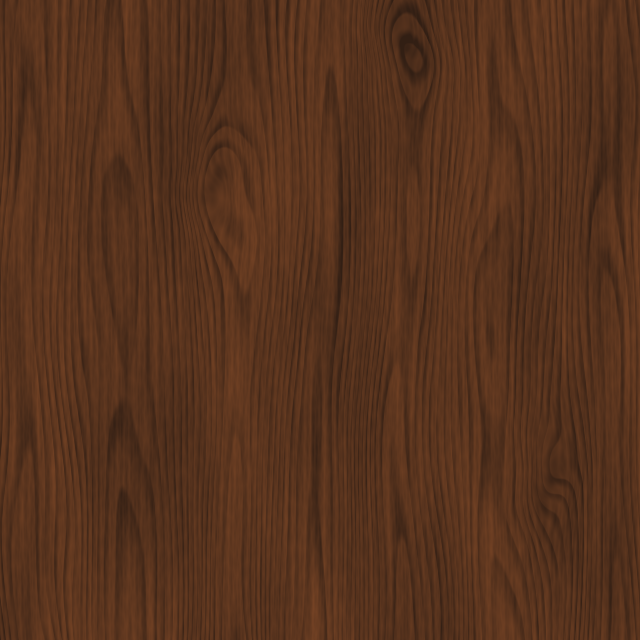
This texture is drawn by a Shadertoy shader. Its source:

```glsl
// Dark walnut board: upright cathedral grain, fine fibres and three soft knots.

const vec3 DARK_WOOD = vec3(0.22, 0.134, 0.085);
const vec3 LIGHT_WOOD = vec3(0.46, 0.262, 0.143);
const float BASE_TONE = 0.64;      // mix position before the shading is applied
const float ARCH_COLUMNS = 3.4;    // cathedral columns across the board
const float RING_DEPTH = 6.3;      // rings in each arch at the bottom
const float RING_TAPER = 2.6;      // rings lost towards the top
const float RING_CONTRAST = 0.45;
const float FIBRE_CONTRAST = 0.34;
const float PORE_CONTRAST = 0.20;
const float BLOTCH_CONTRAST = 0.17;
const vec2 KNOT_REACH = vec2(0.042, 0.085);
const vec2 KNOTS[3] = vec2[3](vec2(0.635, 0.93), vec2(0.335, 0.70), vec2(0.86, 0.255));

vec2 hash2(vec2 cell) {
    vec2 h = vec2(dot(cell, vec2(127.1, 311.7)), dot(cell, vec2(269.5, 183.3)));
    return fract(sin(h) * 43758.5);
}

// Distance to the nearest scattered point, averaging about one half
float cellNoise(vec2 p) {
    vec2 cell = floor(p), f = p - cell;
    float nearest = 4.0;
    for (int y = -1; y <= 1; y++)
    for (int x = -1; x <= 1; x++) {
        vec2 o = vec2(x, y);
        vec2 d = o + hash2(cell + o) - f;
        nearest = min(nearest, dot(d, d));
    }
    return sqrt(nearest);
}

// Layered sines, each layer turned and finer than the last
float waves(vec2 p, int layers) {
    float sum = 0.0, amp = 0.5;
    for (int i = 0; i < layers; i++) {
        sum += amp * sin(p.x + 1.5 * sin(p.y));
        p = mat2(0.8, 0.6, -0.6, 0.8) * p * 1.8 + vec2(1.7, 4.1);
        amp *= 0.6;
    }
    return sum;
}

// Dark late-wood line: slow rise, quick fall, faded where too fine to resolve
float ringLine(float phase) {
    float w = fwidth(phase);
    float t = fract(phase);
    float line = smoothstep(0.35, 0.85, t) * (1.0 - smoothstep(1.0 - max(0.13, min(w, 0.4)), 1.0, t));
    return mix(line, 0.32, smoothstep(0.35, 0.8, w));
}

void mainImage(out vec4 fragColor, in vec2 fragCoord) {
    vec2 uv = fragCoord / iResolution.y;

    // Knots push the grain aside, add closed rings and darken the wood
    vec2 p = uv;
    float knotRings = 0.0, knotShade = 0.0;
    for (int i = 0; i < 3; i++) {
        vec2 d = uv - KNOTS[i];
        d.x += 0.006 * sin(d.y * 45.0 + float(i) * 2.0);
        vec2 e = d / KNOT_REACH;
        float r2 = dot(e, e) * (1.0 + 0.25 * sin(2.0 * atan(e.y, e.x + 0.001) + float(i)));
        float halo = exp(-r2);
        p.x -= 0.75 * d.x * halo;
        knotRings += 2.6 * halo;
        knotShade += 0.14 * halo + 0.24 * exp(-r2 * 14.0);
    }

    // Growth rings folded into columns of narrow arches
    float bend = waves(p * vec2(8.0, 3.5) + 2.0, 3);
    float column = p.x + 0.022 * bend + 0.012 * sin(p.x * 11.0 + 0.6);
    float phase = (RING_DEPTH - RING_TAPER * uv.y) * cos(6.2832 * ARCH_COLUMNS * (column - 0.06));
    phase += 1.1 * waves(p * vec2(21.0, 4.0) + 7.0, 3) + 9.0 * p.x + knotRings;
    float strength = 0.35 + 0.8 * cellNoise(p * vec2(32.0, 3.0) + 5.0);
    float rings = ringLine(phase) * strength;

    // Fibres and pores follow the bent grain
    vec2 grain = vec2(p.x + 0.006 * bend, uv.y);
    float fibre = cellNoise(grain * vec2(165.0, 4.5)) - 0.5;
    float pore = cellNoise(grain * vec2(240.0, 42.0) + 31.0) - 0.5;
    float blotch = waves(grain * vec2(19.0, 4.5) + 12.0, 5);

    float tone = BASE_TONE - RING_CONTRAST * rings - knotShade;
    tone += FIBRE_CONTRAST * fibre + PORE_CONTRAST * pore + BLOTCH_CONTRAST * blotch;
    fragColor = vec4(mix(DARK_WOOD, LIGHT_WOOD, clamp(tone, -0.1, 1.1)), 1.0);
}
```
